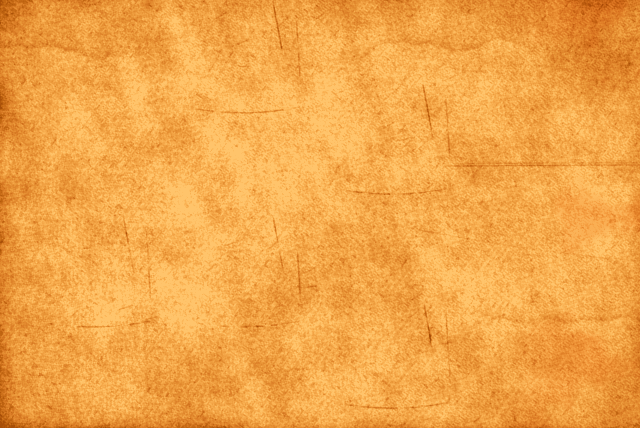
Give the GLSL for this texture, as a Shadertoy shader.

```glsl
#define BASE_TONE 0.682
#define CLOUD_AMOUNT 0.26
#define MOTTLE_AMOUNT 0.20
#define GRAIN_AMOUNT 0.19
#define WRINKLE_AMOUNT 0.16
#define EDGE_AMOUNT 0.16
#define TIDE_AMOUNT 0.10
#define STAIN_AMOUNT 0.65
#define SCRATCH_AMOUNT 0.24
#define SCRATCH_WIDTH 0.0036
#define FINE_SCRATCHES 34

float hash(vec2 p) {
    return fract(sin(dot(p, vec2(127.1, 311.7))) * 43758.5453);
}

float noise(vec2 p) {
    vec2 i = floor(p), f = fract(p);
    f = f * f * (3.0 - 2.0 * f);
    return mix(mix(hash(i), hash(i + vec2(1, 0)), f.x),
               mix(hash(i + vec2(0, 1)), hash(i + vec2(1, 1)), f.x), f.y);
}

float fbm(vec2 p) {
    float sum = 0.0, weight = 0.5;
    for (int i = 0; i < 5; i++) {
        sum += weight * noise(p);
        p = mat2(1.6, 1.2, -1.2, 1.6) * p + 7.3;
        weight *= 0.5;
    }
    return sum / 0.97;
}

// Soft stroke from a to b; bend bows it like a shallow arc
float stroke(vec2 p, vec2 a, vec2 b, float bend) {
    vec2 d = b - a;
    float t = clamp(dot(p - a, d) / dot(d, d), 0.0, 1.0);
    vec2 q = p - a - d * t;
    q.y += bend * 4.0 * t * (1.0 - t);
    float width = max(SCRATCH_WIDTH, 1.2 / iResolution.y);
    float taper = smoothstep(0.0, 0.12, t) * smoothstep(1.0, 0.8, t);
    return (1.0 - smoothstep(0.0, width, length(q))) * (0.35 + 0.65 * taper);
}

// One cluster: two upright gouges, a sagging arc and small ticks
float scratchCluster(vec2 p, float seed) {
    float ink = stroke(p, vec2(-0.012, 0.065), vec2(0.012, -0.065), 0.0);
    ink = max(ink, 0.7 * stroke(p, vec2(0.042, 0.035), vec2(0.052, -0.13), 0.0));
    ink = max(ink, 0.8 * stroke(p, vec2(-0.19, -0.185), vec2(0.05, -0.18), 0.011));
    for (float i = 0.0; i < 9.0; i++) {
        vec2 start = vec2(hash(vec2(i, seed)), hash(vec2(seed, i + 20.0))) - vec2(0.6, 0.75);
        float angle = mix(-0.1, 1.1, hash(vec2(i + 40.0, seed)));
        vec2 reach = vec2(cos(angle), sin(angle)) * mix(0.02, 0.06, hash(vec2(i, seed + 60.0)));
        start *= vec2(0.28, 0.32);
        ink = max(ink, 0.55 * stroke(p, start, start + reach, 0.002));
    }
    return ink;
}

float scratches(vec2 p, float right) {
    float ink = 0.0;
    for (float i = 0.0; i < 5.0; i++) {
        float column = ceil(i / 2.0);
        float row = step(0.5, i) * (1.0 - mod(i, 2.0));
        vec2 centre = vec2(0.3 + 0.35 * column, 0.43 + 0.5 * row - 0.19 * step(1.5, column));
        ink = max(ink, scratchCluster(p - centre, i + 3.0));
    }
    for (int i = 0; i < FINE_SCRATCHES; i++) {
        float k = float(i);
        vec2 start = vec2(hash(vec2(k, 1.7)) * right, hash(vec2(k, 8.3)));
        float angle = 6.283 * hash(vec2(k, 5.1));
        vec2 reach = vec2(cos(angle), sin(angle)) * mix(0.04, 0.2, hash(vec2(k, 9.9)));
        ink = max(ink, 0.22 * stroke(p, start, start + reach, 0.004));
    }
    ink *= smoothstep(0.15, 0.6, noise(p * 75.0));
    // Long crease, doubled, and a faint slanting hairline
    float crease = stroke(p, vec2(1.02, 0.612), vec2(right + 0.03, 0.615), 0.0);
    crease = max(crease, 0.6 * stroke(p, vec2(1.06, 0.618), vec2(right + 0.03, 0.62), 0.0));
    ink = max(ink, 0.8 * crease * (0.5 + 0.5 * noise(p * 50.0)));
    return max(ink, 0.3 * stroke(p, vec2(0.9, 0.48), vec2(right, 0.39), 0.01));
}

// Crinkled water marks: crisp below, fading upward
float tideMarks(vec2 p) {
    float mark = 0.0;
    for (float i = 0.0; i < 3.0; i++) {
        float level = 0.25 + 0.63 * step(0.5, i);
        float centre = mix(1.32, 0.08, i * 0.5) + 0.35 * i * (2.0 - i);
        float h = p.y - level - 0.09 * (fbm(vec2(p.x * 11.0, i * 9.0)) - 0.5);
        float span = smoothstep(0.3, 0.12, abs(p.x - centre));
        float fade = smoothstep(-0.004, 0.003, h) * (exp(-max(h, 0.0) * 130.0) + 0.3 * exp(-max(h, 0.0) * 18.0));
        mark = max(mark, span * fade);
    }
    return mark;
}

vec3 paperRamp(float tone) {
    vec3 c = mix(vec3(0.66, 0.31, 0.03), vec3(0.76, 0.40, 0.07), smoothstep(0.29, 0.40, tone));
    c = mix(c, vec3(0.86, 0.49, 0.15), clamp((tone - 0.40) / 0.09, 0.0, 1.0));
    c = mix(c, vec3(0.91, 0.58, 0.21), clamp((tone - 0.49) / 0.09, 0.0, 1.0));
    c = mix(c, vec3(0.95, 0.64, 0.27), clamp((tone - 0.58) / 0.06, 0.0, 1.0));
    c = mix(c, vec3(0.98, 0.70, 0.33), clamp((tone - 0.64) / 0.06, 0.0, 1.0));
    return mix(c, vec3(1.0, 0.77, 0.42), clamp((tone - 0.70) / 0.07, 0.0, 1.0));
}

void mainImage(out vec4 fragColor, in vec2 fragCoord) {
    vec2 p = fragCoord / iResolution.y;
    float right = iResolution.x / iResolution.y;
    float cloud = fbm(p * 3.5 + 4.0);

    // Paper body: clouds, mottling, fibre grain and dark specks
    vec2 g = mat2(0.8, 0.6, -0.6, 0.8) * p;
    float tone = BASE_TONE + CLOUD_AMOUNT * (cloud - 0.5) + MOTTLE_AMOUNT * (fbm(p * 20.0) - 0.5);
    tone += GRAIN_AMOUNT * (0.5 * noise(g * 170.0) + 0.9 * noise(g * 330.0 + 31.0) - 0.7);
    tone -= 0.10 * smoothstep(0.78, 0.95, noise(g * 120.0 + 9.0));

    // Upright wrinkles, strongest at the upper left
    float wrinkle = fbm(vec2(p.x * 20.0 + p.y * 6.0, p.y * 4.0)) - 0.5;
    tone += WRINKLE_AMOUNT * wrinkle * smoothstep(1.4, 0.2, length(p - vec2(0.3, 0.8)));

    // Worn borders and burnt right-hand corners
    float edge = exp(-p.x / 0.025) + 0.7 * exp(-(1.0 - p.y) / 0.06) + exp(-p.y / 0.012);
    edge += 0.5 * exp(-(right - p.x) / 0.04) + 1.1 * exp(-4.5 * length(p - vec2(right, 0.86)));
    edge += 0.9 * exp(-6.0 * length(p - vec2(right - 0.05, 0.05)));
    tone -= EDGE_AMOUNT * edge * (0.3 + 1.4 * fbm(p * 8.0 + 2.0));

    tone -= TIDE_AMOUNT * tideMarks(p);
    tone -= SCRATCH_AMOUNT * scratches(p, right);
    vec3 color = paperRamp(tone);

    // Rusty stains toward the right side
    float stain = smoothstep(0.5, 0.64, fbm(p * 6.0 + 15.0)) * smoothstep(right - 0.38, right - 0.1, p.x);
    color *= mix(vec3(1.0), vec3(0.97, 0.83, 0.66), STAIN_AMOUNT * stain);
    fragColor = vec4(color, 1.0);
}
```
